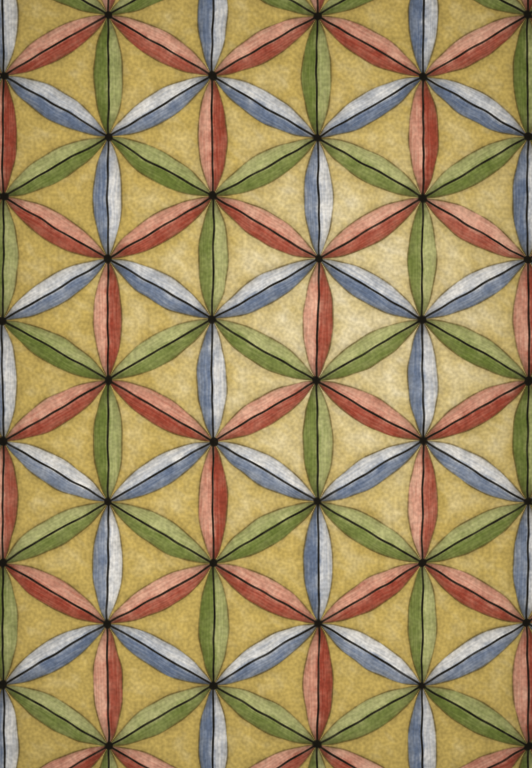
Give the GLSL for this pattern, as a WebGL 2 fragment shader.

```glsl
#version 300 es
precision highp float;

uniform vec2 u_resolution;
out vec4 outColor;

const float SIDE = 0.1586;              // lattice side, in canvas heights
const vec2 FIRST_NODE = vec2(0.1413, 0.9805);
const float ROW = 0.8660254;            // spacing of parallel lattice lines
const float PETAL_HALF_WIDTH = 0.122;
const float SPINE_HALF_WIDTH = 0.0075;
const float NODE_RADIUS = 0.033;

const vec3 OCHRE = vec3(0.76, 0.655, 0.36);
const vec3 CREAM = vec3(0.90, 0.85, 0.72);
const vec3 OUTLINE = vec3(0.32, 0.26, 0.13);
const vec3 INK = vec3(0.10, 0.09, 0.07);

// Pencil colours in the order red, blue, green
const vec3 DARK[3] = vec3[3](vec3(0.62, 0.31, 0.24), vec3(0.45, 0.49, 0.56), vec3(0.44, 0.48, 0.24));
const vec3 LIGHT[3] = vec3[3](vec3(0.84, 0.62, 0.52), vec3(0.83, 0.82, 0.80), vec3(0.67, 0.67, 0.44));

float hash(vec2 p) {
  return fract(sin(dot(p, vec2(127.1, 311.7))) * 43758.5);
}

vec2 gradient(vec2 cell) {
  float angle = 6.28318 * hash(cell);
  return vec2(cos(angle), sin(angle));
}

float gradientNoise(vec2 p) {
  vec2 i = floor(p), f = fract(p);
  vec2 u = f * f * f * (f * (f * 6.0 - 15.0) + 10.0);
  vec2 e = vec2(1.0, 0.0);
  float bottom = mix(dot(gradient(i), f), dot(gradient(i + e), f - e), u.x);
  float top = mix(dot(gradient(i + e.yx), f - e.yx), dot(gradient(i + 1.0), f - 1.0), u.x);
  return mix(bottom, top, u.y);
}

float fbm(vec2 p) {
  float sum = 0.0, amplitude = 1.0;
  for (int i = 0; i < 4; i++) {
    sum += amplitude * gradientNoise(p);
    p = p * 2.03 + 17.3;
    amplitude *= 0.55;
  }
  return sum;
}

// Signed distance to a lens of length 1 along x
float lensDistance(vec2 p, float halfWidth) {
  float radius = (0.25 + halfWidth * halfWidth) / (2.0 * halfWidth);
  return length(vec2(p.x, abs(p.y) + radius - halfWidth)) - radius;
}

float coverage(float d, float blur) {
  return 1.0 - smoothstep(-blur, blur, d);
}

// Edge nearest to q along dir: xy = local position, zw = edge centre
vec4 nearestEdge(vec2 q, vec2 dir, vec2 normal) {
  float across = dot(q, normal) / ROW;
  float line = floor(across + 0.5);
  float along = dot(q, dir) - 0.5 * line;
  vec2 centre = dir * (floor(along) + 0.5 + 0.5 * line) + normal * line * ROW;
  return vec4(fract(along) - 0.5, (across - line) * ROW, centre);
}

vec3 petalColor(vec2 local, vec2 centre, bool upright) {
  int hue = int(mod(floor(centre.y * 2.0 + 0.25) + (upright ? 1.0 : 0.0), 3.0));
  float side = (upright && hue == 0) ? -local.y : local.y;
  float seed = hash(floor(centre * 4.0 + 0.5));
  // Pencil strokes run lengthwise along the petal
  float strokes = gradientNoise(vec2(local.x * 5.0, local.y * 55.0) + seed * 91.0);
  float patches = fbm(local * 7.0 + seed * 53.0);
  float lightness = smoothstep(-0.035, 0.035, side + 0.02 * patches);
  lightness = mix(0.06, 0.94, lightness) + 0.3 * strokes + 0.25 * patches + 0.3 * (seed - 0.5);
  vec3 color = mix(DARK[hue], LIGHT[hue], clamp(lightness, -0.15, 1.15));
  return color * (1.0 - 0.22 * smoothstep(0.25, 0.5, abs(local.x)));
}

vec3 groundColor(vec2 p, vec2 q, float petalGap) {
  float glow = exp(-dot(p - vec2(0.46, 0.58), p - vec2(0.46, 0.58)) * 16.0);
  float scratches = gradientNoise(mat2(0.8, -0.6, 0.6, 0.8) * q * vec2(7.0, 16.0));
  float middle = smoothstep(0.02, 0.2, petalGap);
  float pale = 0.68 * glow + 0.2 * middle + 0.28 * fbm(q * 3.5) + 0.3 * max(scratches, 0.0);
  return mix(OCHRE, CREAM, clamp(pale - 0.08, 0.0, 1.0));
}

void main() {
  vec2 p = gl_FragCoord.xy / u_resolution.y;
  float pixel = 1.0 / (u_resolution.y * SIDE);
  vec2 q = vec2(p.x * 1.005 - FIRST_NODE.x, FIRST_NODE.y - p.y) / SIDE;

  // Hand-drawn wobble, slow and fine
  q += 0.022 * vec2(gradientNoise(q * 0.9), gradientNoise(q * 0.9 + 40.0));
  q += 0.012 * vec2(gradientNoise(q * 5.0), gradientNoise(q * 5.0 + 70.0));

  float petalGap = 10.0, spine = 10.0, node = 10.0;
  vec3 petal = vec3(0.0);
  for (int k = 0; k < 3; k++) {
    float angle = float(k) * 1.0471976;
    vec2 dir = vec2(sin(angle), cos(angle));
    vec4 edge = nearestEdge(q, dir, vec2(dir.y, -dir.x));
    float d = lensDistance(edge.xy, PETAL_HALF_WIDTH);
    if (d < petalGap) {
      petalGap = d;
      petal = petalColor(edge.xy, edge.zw, k == 0);
    }
    spine = min(spine, abs(edge.y));
    node = min(node, length(vec2(abs(edge.x) - 0.5, edge.y)));
  }

  // Ground, petals, then soft and sharp outlines
  vec3 color = mix(groundColor(p, q, petalGap), petal, coverage(petalGap, pixel));
  float pressure = clamp(0.75 + 0.7 * fbm(q * 6.0), 0.3, 1.0);
  color = mix(color, OUTLINE, 0.34 * pressure * exp(-abs(petalGap) * 38.0));
  color = mix(color, OUTLINE, 0.5 * pressure * coverage(abs(petalGap) - 0.006, pixel));

  // Inked spines and nodes
  color = mix(color, INK, (0.65 + 0.3 * pressure) * coverage(spine - SPINE_HALF_WIDTH, pixel));
  color = mix(color, INK, 0.35 * exp(-node * 18.0));
  color = mix(color, INK, 0.95 * coverage(node - NODE_RADIUS - 0.02 * gradientNoise(q * 14.0), pixel * 1.3));

  // Paper grain and darkened borders
  color *= 1.0 + 0.13 * gradientNoise(p * 230.0) + 0.07 * fbm(p * 70.0);
  vec2 border = abs(gl_FragCoord.xy / u_resolution - 0.5) * 2.0;
  color *= 1.02 - 0.1 * dot(border * border, border * border);
  outColor = vec4(clamp(color, 0.0, 1.0), 1.0);
}
```
